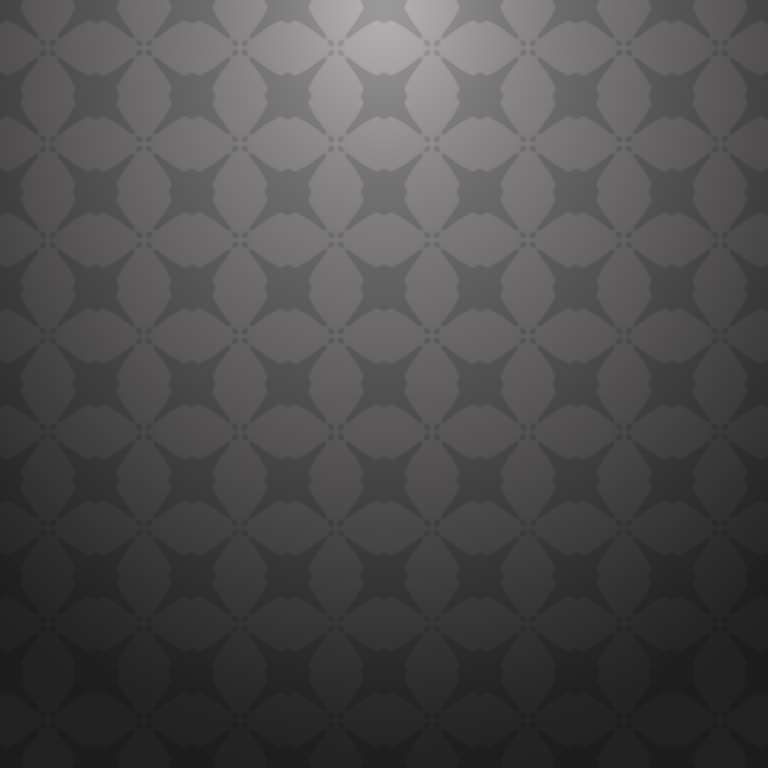
Reproduce this pattern procedurally as a three.js fragment shader.

```glsl
varying vec2 vUv;

const float REPEATS = 8.0;
const float EDGE_SOFTNESS = 0.017;              // in cells

// Star outline in one octant: x of the edge at each height y, in cells
const vec2 SIDE_POINT = vec2(0.245, 0.0);
const vec2 SIDE_NOTCH = vec2(0.212, 0.08);
const vec2 ARM_BEND = vec2(0.288, 0.22);
const vec2 ARM_END = vec2(0.4, 0.37);

// Four drops around each cell corner, measured along the diagonal
const float PETAL_DISTANCE = 0.074;
const vec2 PETAL_RADII = vec2(0.036, 0.029);
const float PETAL_STRENGTH = 0.9;

// Lamp above the top edge
const vec2 LIGHT_CENTER = vec2(0.5, 1.0);
const vec2 LIGHT_STRETCH = vec2(1.25, 1.0);
const float LIGHT_LEVEL = 0.645;
const float LIGHT_FALLOFF = 0.525;
const float GLOW_LEVEL = 0.07;
const float GLOW_RADIUS = 0.17;
const float DARKEST = 0.13;
const float FLOOR_BLEND = 0.03;

const vec3 GROUND_TINT = vec3(1.0, 0.975, 0.98);
const vec3 MOTIF_TINT = vec3(0.85, 0.84, 0.84);

float cover(float dist) {
  return 1.0 - smoothstep(-EDGE_SOFTNESS, EDGE_SOFTNESS, dist);
}

// Horizontal position of the segment a-b at height y, held beyond its ends
float edgeAt(float y, vec2 a, vec2 b) {
  return mix(a.x, b.x, clamp((y - a.y) / (b.y - a.y), 0.0, 1.0));
}

float starDistance(vec2 p) {
  p = abs(p);
  p = vec2(max(p.x, p.y), min(p.x, p.y));
  float edge = edgeAt(p.y, SIDE_POINT, SIDE_NOTCH)
    + edgeAt(p.y, SIDE_NOTCH, ARM_BEND) - SIDE_NOTCH.x
    + edgeAt(p.y, ARM_BEND, ARM_END) - ARM_BEND.x;
  return (p.x - edge) * 0.85;
}

float petalDistance(vec2 p) {
  p = abs(p);
  vec2 q = vec2(p.x + p.y, p.x - p.y) * sqrt(0.5);
  q.x -= PETAL_DISTANCE;
  return (length(q / PETAL_RADII) - 1.0) * PETAL_RADII.y;
}

float lightAt(vec2 uv) {
  float d = length((uv - LIGHT_CENTER) * LIGHT_STRETCH);
  float glow = GLOW_LEVEL * exp(-d * d / (GLOW_RADIUS * GLOW_RADIUS));
  float above = LIGHT_LEVEL - LIGHT_FALLOFF * d + glow - DARKEST;
  // Smooth maximum keeps the far corners from going black
  return DARKEST + 0.5 * (above + sqrt(above * above + FLOOR_BLEND * FLOOR_BLEND));
}

void main() {
  // Stars sit on the grid points, petals on the cell corners between them
  vec2 grid = vUv * REPEATS;
  vec2 fromStar = fract(grid + 0.5) - 0.5;
  vec2 fromCorner = fract(grid) - 0.5;

  float star = cover(starDistance(fromStar));
  float petals = cover(petalDistance(fromCorner)) * PETAL_STRENGTH;

  vec3 tint = mix(GROUND_TINT, MOTIF_TINT, max(star, petals));
  gl_FragColor = vec4(tint * lightAt(vUv), 1.0);
}
```
